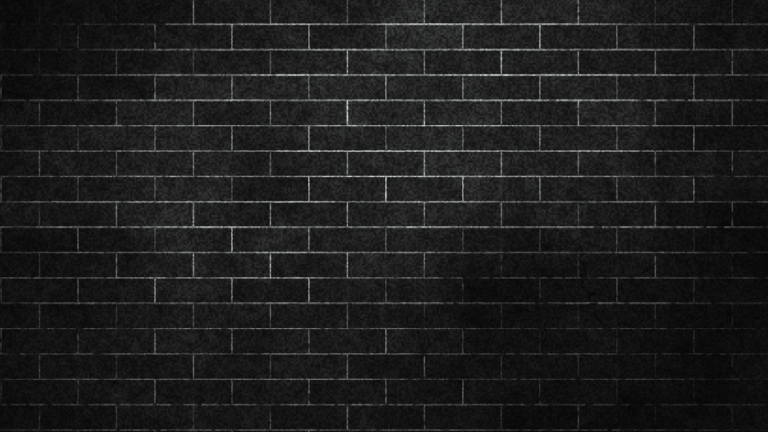
Write a Shadertoy shader that draws this texture.

```glsl
// Dark, worn brick wall in running bond, about 10 bricks across and 17 rows up.
// Thin pale mortar comes from distances to the joints; Gaussian pools of light
// and shade, layered value noise and fine grain supply the wear.

#define BRICK_SIZE vec2(0.1782, 0.0587)
#define WALL_ORIGIN vec2(0.0023, 0.0046)
#define JOINT_HALF_WIDTH 0.0019
#define GRAIN_SCALE 230.0
#define GRAIN_AMOUNT 0.75
#define SHADE_COLOR vec3(0.034, 0.034, 0.035)
#define BRICK_COLOR vec3(0.110, 0.112, 0.112)
#define MORTAR_COLOR vec3(0.66, 0.67, 0.68)

float hash(vec2 p) {
    vec3 q = fract(vec3(p.xyx) * 0.1031);
    q += dot(q, q.yzx + 33.33);
    return fract((q.x + q.y) * q.z);
}

float valueNoise(vec2 p) {
    vec2 cell = floor(p);
    vec2 f = fract(p);
    f = f * f * (3.0 - 2.0 * f);
    float low = mix(hash(cell), hash(cell + vec2(1.0, 0.0)), f.x);
    float high = mix(hash(cell + vec2(0.0, 1.0)), hash(cell + 1.0), f.x);
    return mix(low, high, f.y);
}

float fbm(vec2 p) {
    float sum = 0.0;
    float weight = 0.5;
    for (int i = 0; i < 5; i++) {
        sum += weight * valueNoise(p);
        p = mat2(1.6, 1.2, -1.2, 1.6) * p + 17.3;
        weight *= 0.5;
    }
    return sum / 0.97;
}

// Soft elliptical pool, 1 at its centre
float pool(vec2 p, vec2 centre, vec2 radius) {
    vec2 d = (p - centre) / radius;
    return exp(-dot(d, d));
}

float line(float dist, float halfWidth, float blur) {
    return 1.0 - smoothstep(halfWidth - blur, halfWidth + blur, dist);
}

// Light falls on the upper middle; soot gathers in corners and at lower right
float wallLight(vec2 p) {
    float light = pool(p, vec2(0.88, 0.69), vec2(0.88, 0.72));
    light *= 1.0 - 0.65 * pool(p, vec2(1.14, 0.31), vec2(0.24, 0.20));
    light *= 1.0 - 0.90 * pool(p, vec2(0.04, 0.98), vec2(0.32, 0.22));
    light *= 1.0 - 0.50 * pool(p, vec2(1.70, 0.10), vec2(0.50, 0.40));
    return light;
}

void mainImage(out vec4 fragColor, in vec2 fragCoord) {
    vec2 p = fragCoord / iResolution.y;
    float blur = 0.6 / iResolution.y;

    // Running bond: even rows shift by half a brick
    vec2 g = (p - WALL_ORIGIN) / BRICK_SIZE;
    float row = floor(g.y);
    g.x -= 0.5 * (1.0 - mod(row, 2.0));
    vec2 joint = floor(g + 0.5);
    vec2 dist = abs(g - joint) * BRICK_SIZE;

    // Wear at several scales
    float light = wallLight(p);
    float stain = fbm(p * 5.0 + 3.0);
    float grit = fbm(p * 45.0);
    float grain = valueNoise(p * GRAIN_SCALE) - 0.5;
    float chips = valueNoise(p * 95.0 + 41.0);

    // Brick faces, each with its own tone
    float tone = 0.9 + 0.2 * hash(vec2(floor(g.x), row) + 9.0);
    tone *= (0.55 + 0.9 * stain) * (0.7 + 0.6 * grit);
    tone *= 1.0 + GRAIN_AMOUNT * grain;
    vec3 color = (SHADE_COLOR + BRICK_COLOR * light) * tone;

    // Hairline cracks in the sooty lower right
    float crack = line(abs(fbm(p * 7.0 + 20.0) - 0.5), 0.006, 0.006);
    color *= 1.0 - 0.55 * crack * pool(p, vec2(1.35, 0.33), vec2(0.28, 0.25));

    // Bed joints vary in thickness by row, head joints in strength by brick
    float bedWidth = JOINT_HALF_WIDTH * (0.8 + 0.6 * hash(vec2(joint.y, 5.0)));
    float bed = line(dist.y, bedWidth, blur);
    bed *= 0.5 + 0.6 * valueNoise(vec2(p.x * 6.0, joint.y * 7.0));
    float head = line(dist.x, JOINT_HALF_WIDTH, blur);
    head *= 0.35 + 0.75 * hash(vec2(joint.x, row) + 31.0);

    // Crumbled mortar breaks up where the light fades
    float worn = smoothstep(0.1, 0.75, chips + 0.5 * light);
    float mortar = max(bed, head) * worn * (0.6 + 0.8 * stain);
    vec3 mortarColor = MORTAR_COLOR * (0.10 + 0.90 * light) * (1.0 + 0.6 * grain);
    color = mix(color, max(color, mortarColor), clamp(mortar, 0.0, 1.0));

    fragColor = vec4(clamp(color, 0.0, 1.0), 1.0);
}
```
